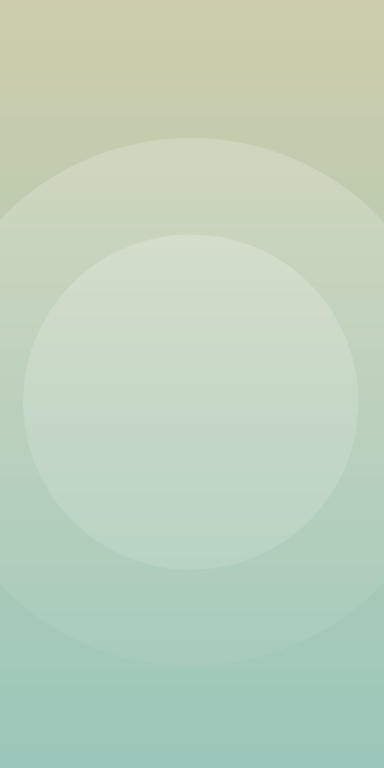
Give the GLSL for this background, as a WebGL 1 fragment shader.

```glsl
precision highp float;
// Soft sand-to-teal vertical gradient with two concentric translucent discs.

uniform vec2 u_resolution;

// Backdrop colours
const vec3 SAND = vec3(0.804, 0.804, 0.671);
const vec3 TEAL = vec3(0.608, 0.784, 0.733);
const vec3 VEIL = vec3(1.0);

// Disc layout, in canvas widths on a 1 by 2 canvas
const vec2 CENTER = vec2(0.497, 0.953);
const float OUTER_RADIUS = 0.6875;
const float INNER_RADIUS = 0.4365;

// Veil opacity at the bottom (x) and top (y) of each disc
const vec2 OUTER_OPACITY = vec2(0.05, 0.20);
const vec2 INNER_OPACITY = vec2(0.105, 0.20);

// Lays a white disc, fading towards its bottom, over the base colour.
vec3 veilDisc(vec3 base, vec2 offset, float radius, vec2 opacity, float pixel) {
  float edge = length(offset) - radius;
  float mask = 1.0 - smoothstep(-0.75 * pixel, 0.75 * pixel, edge);
  float height = clamp(0.5 + 0.5 * offset.y / radius, 0.0, 1.0);
  return mix(base, VEIL, mask * mix(opacity.x, opacity.y, height));
}

void main() {
  vec2 uv = gl_FragCoord.xy / u_resolution;
  float pixel = 1.0 / u_resolution.x;
  vec2 offset = gl_FragCoord.xy * pixel - CENTER;

  // Backdrop
  vec3 color = mix(TEAL, SAND, uv.y);

  // Discs, widest first
  color = veilDisc(color, offset, OUTER_RADIUS, OUTER_OPACITY, pixel);
  color = veilDisc(color, offset, INNER_RADIUS, INNER_OPACITY, pixel);

  gl_FragColor = vec4(color, 1.0);
}
```
